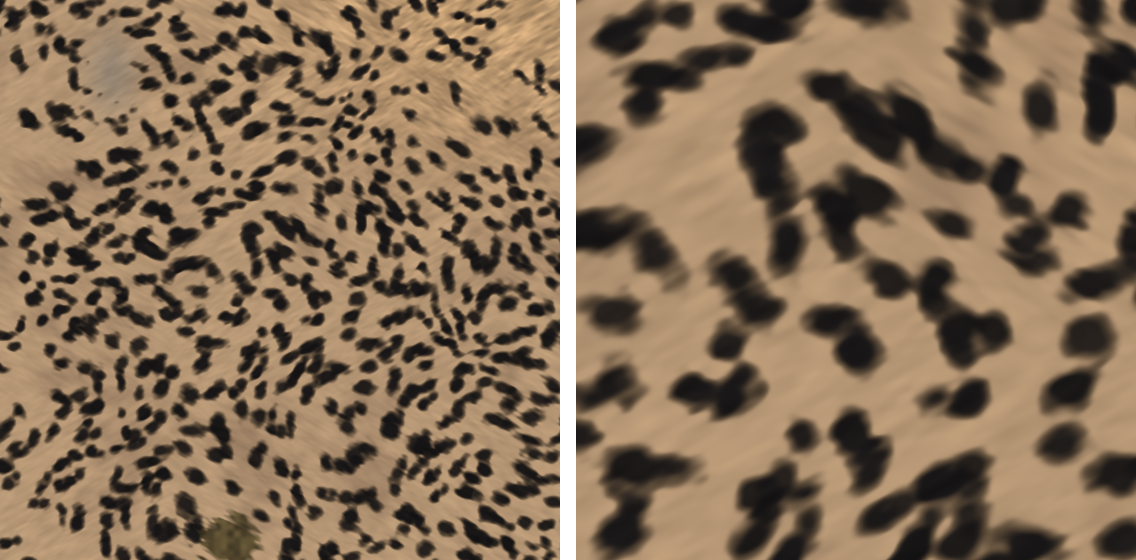
Left, the full canvas; right, a detail of the centre.
Reproduce this texture procedurally as a Shadertoy shader.

```glsl
// Spotted animal coat: soft dark blotches scattered over sandy fur.
// Jittered cells hold tilted ellipses, some with a paler companion that
// merges into short chains; stretched noise adds hair and ragged rims.

const float CELLS = 25.0;
const vec3 SAND = vec3(0.715, 0.592, 0.458);
const vec3 SHADED_SAND = vec3(0.625, 0.510, 0.400);
const vec3 GOLDEN_SAND = vec3(0.750, 0.600, 0.425);
const vec3 ASH = vec3(0.560, 0.510, 0.450);
const vec3 OLIVE = vec3(0.260, 0.225, 0.130);
const vec3 SPOT = vec3(0.090, 0.083, 0.085);
const vec3 SPOT_RIM = vec3(0.350, 0.285, 0.215);

float hash(vec2 p) {
    return fract(sin(dot(p, vec2(127.1, 311.7))) * 43758.5453);
}

vec2 hash2(vec2 p) {
    return vec2(hash(p), hash(p + 57.3));
}

float noise(vec2 p) {
    vec2 i = floor(p), f = fract(p);
    f = f * f * (3.0 - 2.0 * f);
    return mix(mix(hash(i), hash(i + vec2(1, 0)), f.x),
               mix(hash(i + vec2(0, 1)), hash(i + vec2(1, 1)), f.x), f.y);
}

vec2 rotate(vec2 p, float angle) {
    float c = cos(angle), s = sin(angle);
    return vec2(c * p.x + s * p.y, c * p.y - s * p.x);
}

// Hair streaks lying along one direction
float streaks(vec2 p, float angle) {
    vec2 q = rotate(p, angle);
    return 0.6 * noise(q * vec2(32.0, 120.0))
         + 0.4 * noise(q * vec2(70.0, 210.0) + 31.0);
}

// Hair whose direction changes from region to region
float fur(vec2 p) {
    float region = smoothstep(0.35, 0.65, noise(p * 5.0 + 8.0));
    return mix(streaks(p, 0.5), streaks(p, -0.5), region);
}

// Soft coverage of a tilted ellipse, ragged by a distance offset
float blotch(vec2 p, vec2 radii, float angle, float ragged) {
    float d = (length(rotate(p, angle) / radii) - 1.0) * radii.y + ragged;
    return 1.0 - smoothstep(-0.14, 0.17, d);
}

// Total darkness of the spots around p, given in cell units
float spots(vec2 p, float ragged) {
    vec2 home = floor(p);
    float bare = 1.0;
    for (int y = -1; y <= 1; y++)
    for (int x = -1; x <= 1; x++) {
        vec2 cell = home + vec2(x, y);
        float density = smoothstep(0.12, 0.36, noise(cell * 0.21 + 4.0));
        if (hash(cell + 3.7) > 0.30 + 0.66 * density) continue;

        vec2 offset = p - cell - mix(vec2(0.08), vec2(0.92), hash2(cell));
        float angle = 2.4 * (noise(cell * 0.15 + 20.0) - 0.5)
                    + 2.0 * (hash(cell + 9.1) - 0.5);
        float size = mix(0.24, 0.36, hash(cell + 14.2));
        float stretch = mix(1.0, 1.32, hash(cell + 21.5));
        float strength = mix(0.82, 1.0, hash(cell + 33.8));
        vec2 radii = size * vec2(stretch, 1.0 / stretch);
        bare *= 1.0 - strength * blotch(offset, radii, angle, ragged);

        if (hash(cell + 41.6) < 0.48) {
            vec2 along = rotate(vec2(0.46, 0.0), -angle);
            bare *= 1.0 - 0.82 * blotch(offset - along, vec2(0.26, 0.21),
                                        angle + 0.6, ragged);
        }
    }
    return 1.0 - bare;
}

// Round patch with a gentle falloff
float patchMask(vec2 p, vec2 center, vec2 size) {
    vec2 q = (p - center) / size;
    return exp(-dot(q, q));
}

void mainImage(out vec4 fragColor, in vec2 fragCoord) {
    vec2 uv = fragCoord / iResolution.xy;
    float hair = fur(uv) - 0.5;
    float golden = patchMask(uv, vec2(0.88, 0.98), vec2(0.42, 0.30));
    float ash = patchMask(uv, vec2(0.20, 0.87), vec2(0.045, 0.075));

    // Sandy ground with broad tone changes and fine hair
    float shade = 0.65 * noise(uv * 9.0) + 0.35 * noise(uv * 34.0 + 5.0);
    vec3 color = mix(SAND, SHADED_SAND, smoothstep(0.42, 0.90, shade));
    color = mix(color, GOLDEN_SAND, 0.7 * golden);
    color = mix(color, ASH, 0.8 * ash);
    color *= 1.0 + hair * mix(0.16, 0.60, golden);

    // Dark spots on a gently warped grid
    vec2 warp = vec2(noise(uv * 7.0), noise(uv * 7.0 + 40.0)) - 0.5;
    float grain = noise(uv * 85.0) - 0.5;
    float ragged = 0.20 * hair + 0.14 * grain + 0.06 * golden + 0.4 * ash;
    float dark = spots(uv * CELLS + 1.3 * warp, ragged);
    color = mix(color, SPOT_RIM, smoothstep(0.0, 0.60, dark));
    color = mix(color, SPOT * (1.0 + 0.5 * hair), smoothstep(0.45, 1.0, dark));

    // Olive tuft at the lower edge
    float tuft = length((uv - vec2(0.41, 0.035)) / vec2(0.055, 0.045));
    tuft = 1.0 - smoothstep(0.75, 1.15, tuft + 0.8 * hair);
    color = mix(color, OLIVE * (1.0 + 0.9 * grain), 0.85 * tuft);

    fragColor = vec4(color, 1.0);
}
```
